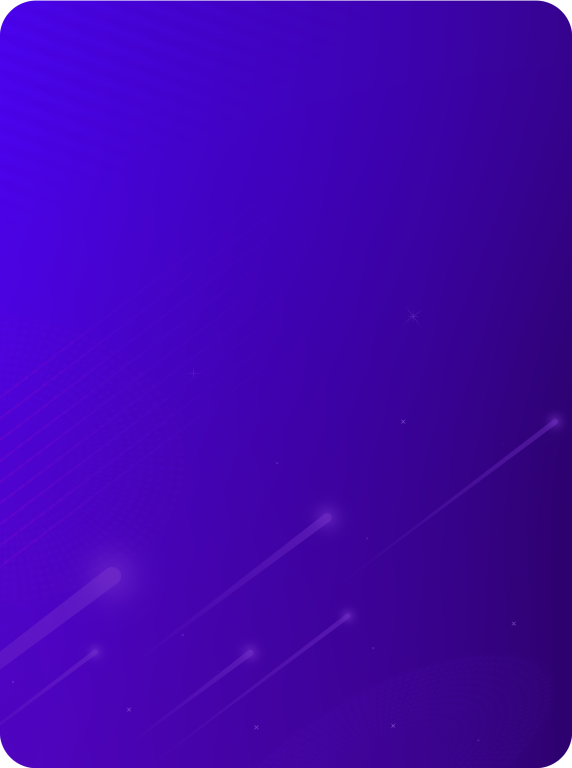
A Shadertoy shader for this background:

```glsl
// Violet night gradient with slanted meteors, tiny sparkles and faint dotted waves
#define CORNER_RADIUS 0.047
#define TOP_MARGIN 0.0010
#define TAIL_ALPHA 0.42
#define GLOW_ALPHA 0.40
#define GLOW_SPREAD 2.9
#define RING_COUNT 19.0
#define LINE_SPACING 0.022
#define SPARKLE_ALPHA 0.60
#define SPARKLE_COLOR vec3(0.68, 0.48, 0.92)
#define TAIL_COLOR vec3(0.48, 0.21, 0.80)
#define GLOW_COLOR vec3(0.50, 0.23, 0.82)

const vec2 FLIGHT = vec2(0.798, 0.603);

// Head position, tail length, head radius
const vec4 METEORS[6] = vec4[6](
    vec4(0.146, 0.250, 0.75, 0.0117), vec4(0.426, 0.326, 0.32, 0.0058),
    vec4(0.723, 0.451, 0.36, 0.0035), vec4(0.453, 0.198, 0.33, 0.0032),
    vec4(0.326, 0.150, 0.20, 0.0040), vec4(0.124, 0.151, 0.25, 0.0032));

// Position and arm length
const vec3 SPARKLES[13] = vec3[13](
    vec3(0.525, 0.451, 0.004), vec3(0.361, 0.397, 0.002),
    vec3(0.478, 0.299, 0.002), vec3(0.238, 0.173, 0.002),
    vec3(0.669, 0.188, 0.004), vec3(0.486, 0.156, 0.002),
    vec3(0.168, 0.076, 0.004), vec3(0.334, 0.053, 0.004),
    vec3(0.512, 0.055, 0.004), vec3(0.623, 0.036, 0.002),
    vec3(0.017, 0.112, 0.002), vec3(0.285, 0.126, 0.001),
    vec3(0.655, 0.423, 0.001));

// Turns a point clockwise, into a frame tilted by the angle
mat2 tilt(float angle) {
    float c = cos(angle), s = sin(angle);
    return mat2(c, -s, s, c);
}

float cover(float dist, float pixel) {
    return 1.0 - smoothstep(-0.7 * pixel, 0.7 * pixel, dist);
}

// Four thin arms along the axes, fading outwards
float cross4(vec2 q, float size, float pixel) {
    q = abs(q);
    float arm = cover(min(q.x, q.y) - 0.0005, pixel);
    return arm * (1.0 - smoothstep(0.2 * size, 1.3 * size, max(q.x, q.y)));
}

// x: filled ellipse, y: rows of dots following its outline
vec2 dottedBlob(vec2 q, vec2 radii) {
    vec2 e = q / radii;
    float r = length(e);
    float mask = 1.0 - smoothstep(0.94, 1.02, r);
    float rings = 0.5 + 0.5 * cos(6.2832 * RING_COUNT * r);
    float beads = 0.5 + 0.5 * cos(110.0 * atan(e.y, e.x) + 7.0 * r);
    return vec2(mask, mask * rings * beads * smoothstep(0.1, 0.6, r));
}

vec3 backdrop(vec2 uv) {
    vec3 left = mix(vec3(0.315, 0.015, 0.75), vec3(0.29, 0.01, 0.92), smoothstep(-0.1, 0.95, uv.y));
    vec3 right = mix(vec3(0.175, 0.005, 0.43), vec3(0.21, 0.01, 0.56), smoothstep(0.3, 1.0, uv.y));
    float t = uv.x + 0.035 * sin(6.2832 * uv.x);
    return mix(left, right, pow(t, mix(1.30, 1.08, uv.y)));
}

vec3 addWaves(vec3 col, vec2 p) {
    // Wide soft bands in the upper left
    float bands = sin(6.2832 * (p.y + 0.36 * p.x) / 0.024);
    float bandFade = smoothstep(0.64, 0.82, p.y - 0.64 * p.x);
    col += vec3(0.002, 0.004, 0.010) * bands * bandFade;

    // Dotted swells on the left and at the lower right
    vec2 swell = dottedBlob(p - vec2(0.0, 0.40), vec2(0.25, 0.19));
    col += vec3(0.004, 0.0, -0.008) * swell.x + vec3(0.010, 0.006, 0.020) * swell.y;
    vec2 corner = dottedBlob(p - vec2(0.0, 0.09), vec2(0.058, 0.13));
    col += vec3(0.008, 0.006, 0.020) * corner.y - vec3(0.006, 0.0, 0.012) * corner.x;
    vec2 hill = dottedBlob(tilt(0.5) * (p - vec2(0.50, 0.003)), vec2(0.25, 0.10));
    col += vec3(0.006, 0.004, 0.010) * hill.x + vec3(0.012, 0.006, 0.028) * hill.y;

    // Slanted lines that turn magenta and dashed at the left edge
    float across = dot(p, vec2(-FLIGHT.y, FLIGHT.x));
    float along = dot(p, FLIGHT);
    float offset = abs(fract(across / LINE_SPACING) - 0.5) * LINE_SPACING;
    float line = 1.0 - smoothstep(0.0004, 0.0024, offset);
    line *= smoothstep(0.19, 0.21, across) * (1.0 - smoothstep(0.38, 0.41, across));
    float dash = 0.65 + 0.35 * sin(along * 420.0);
    float nearLeft = 1.0 - smoothstep(0.0, 0.18, p.x);
    col = mix(col, vec3(0.36, 0.06, 0.84), 0.16 * line * (1.0 - smoothstep(0.15, 0.40, p.x)));
    return mix(col, vec3(0.49, 0.01, 0.79), 0.45 * line * dash * nearLeft);
}

void mainImage(out vec4 fragColor, in vec2 fragCoord) {
    float pixel = 1.0 / iResolution.y;
    vec2 p = fragCoord * pixel;
    vec2 extent = iResolution.xy * pixel;
    vec3 col = addWaves(backdrop(p / extent), p);

    // Meteors: soft halo and tapered tail
    for (int i = 0; i < 6; i++) {
        vec4 m = METEORS[i];
        vec2 q = p - m.xy;
        float h = clamp(-dot(q, FLIGHT) / m.z, 0.0, 1.0);
        float body = cover(length(q + FLIGHT * h * m.z) - m.w * (1.0 - 0.8 * h), pixel);
        float halo = length(q) / (GLOW_SPREAD * m.w);
        col = mix(col, GLOW_COLOR, GLOW_ALPHA * exp(-halo * halo));
        col = mix(col, TAIL_COLOR, TAIL_ALPHA * body * (1.0 - h));
    }

    // Small diagonal sparkles, one upright cross and one eight-armed star
    float sparkle = 0.0;
    for (int i = 0; i < 13; i++) {
        vec3 s = SPARKLES[i];
        sparkle += cross4(tilt(0.785) * (p - s.xy), s.z, pixel) * min(1.0, s.z / 0.004);
    }
    sparkle += 0.32 * cross4(p - vec2(0.252, 0.514), 0.007, pixel);
    vec2 star = p - vec2(0.538, 0.588);
    sparkle += 0.32 * (cross4(star, 0.008, pixel) + cross4(tilt(0.65) * star, 0.015, pixel));
    col = mix(col, SPARKLE_COLOR, SPARKLE_ALPHA * min(sparkle, 1.0));

    // Rounded card on white with a hairline margin above
    vec2 size = extent - vec2(0.0, TOP_MARGIN);
    vec2 edge = abs(p - 0.5 * size) - 0.5 * size + CORNER_RADIUS;
    float card = length(max(edge, 0.0)) - CORNER_RADIUS;
    fragColor = vec4(mix(vec3(1.0), col, cover(card - 0.2 * pixel, pixel)), 1.0);
}
```
